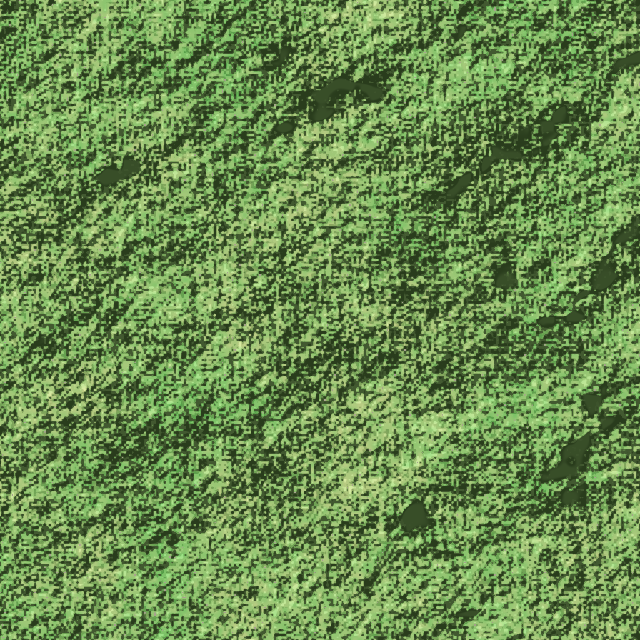
Give the GLSL for this texture, as a WebGL 2 fragment shader.

```glsl
#version 300 es
precision highp float;

#define GRAINS 256.0
#define CLUMP_RELIEF 0.65
#define SLOPE_SHADE 1.7
#define CREASE_DEPTH 0.8
#define TINT_AMOUNT 0.17
#define DEEP vec3(0.16, 0.235, 0.11)
#define SHADOW vec3(0.26, 0.35, 0.19)
#define LEAF vec3(0.46, 0.64, 0.34)
#define LIT vec3(0.61, 0.78, 0.46)
#define SPECK vec3(0.66, 0.63, 0.56)

uniform vec2 u_resolution;
out vec4 fragColor;

float hash(vec2 p) {
    return fract(sin(dot(p, vec2(127.1, 311.7))) * 43758.5453);
}

float cellBlend(vec2 cell, vec2 f) {
    float low = mix(hash(cell), hash(cell + vec2(1, 0)), f.x);
    float high = mix(hash(cell + vec2(0, 1)), hash(cell + vec2(1, 1)), f.x);
    return mix(low, high, f.y);
}

float noise(vec2 p) {
    return cellBlend(floor(p), smoothstep(0.0, 1.0, fract(p)));
}

// Grains with short, crisp transitions
float grainNoise(vec2 p) {
    return cellBlend(floor(p), smoothstep(0.15, 0.85, fract(p)));
}

float fbm(vec2 p) {
    float sum = 0.0;
    float weight = 0.533;
    for (int i = 0; i < 4; i++) {
        sum += weight * noise(p);
        p = mat2(1.6, 1.2, -1.2, 1.6) * p + 7.3;
        weight *= 0.5;
    }
    return sum;
}

// Rounded leaf clumps, turned away from the grain grid
float clumpHeight(vec2 g) {
    vec2 q = mat2(0.8, 0.6, -0.6, 0.8) * g;
    return noise(q * 0.32 + 19.7) + 0.7 * noise(q * 0.15 + 53.1);
}

// Broad folds, stretched along a rising diagonal
float foldHeight(vec2 uv) {
    vec2 along = normalize(vec2(0.87, 0.45));
    vec2 across = vec2(-along.y, along.x);
    return fbm(vec2(dot(uv, along) * 3.0, dot(uv, across) * 6.5) + 3.7);
}

void main() {
    vec2 uv = gl_FragCoord.xy / min(u_resolution.x, u_resolution.y);
    vec2 grain = uv * GRAINS;
    vec2 toLight = vec2(-1.0, 1.0);

    // Grains that shade their lower right neighbours
    float shade = grainNoise(grain) - 0.35 * grainNoise(grain + toLight) - 0.325;

    // Clumps lit from the upper left
    shade += CLUMP_RELIEF * (clumpHeight(grain) - clumpHeight(grain + toLight * 1.6));
    shade += 0.3 * (noise(grain * 0.23 + 31.0) - 0.5);

    // Folds, with ragged edges
    vec2 ragged = vec2(noise(uv * 34.0 + 7.0), noise(uv * 34.0 + 71.0)) - 0.5;
    vec2 foldUv = uv + 0.022 * ragged;
    float height = foldHeight(foldUv);
    float slope = height - foldHeight(foldUv + toLight * 0.016);
    shade += SLOPE_SHADE * slope;
    shade += 0.5 * (fbm(uv * 9.0 + 23.0) - 0.5);

    // Broken creases that fall into shadow
    float crease = 1.0 - smoothstep(0.015, 0.06, abs(height - 0.5));
    crease *= smoothstep(0.4, 0.6, noise(uv * 5.0 + 11.0));
    crease *= smoothstep(-0.03, 0.04, -slope);
    crease *= smoothstep(0.15, 0.55, noise(grain * 0.21 + 5.0));
    shade -= CREASE_DEPTH * crease;

    // Four tones from hollow to sunlit leaf
    vec3 color = mix(DEEP, SHADOW, smoothstep(-0.46, -0.3, shade));
    color = mix(color, LEAF, smoothstep(-0.14, -0.06, shade));
    color = mix(color, LIT, smoothstep(0.06, 0.2, shade));

    // Patches drift between cool and yellowish green
    float lit = smoothstep(-0.12, 0.0, shade);
    float tint = fbm(uv * 8.0 + 43.0) - 0.5 + 0.7 * (noise(grain * 0.5 + 61.0) - 0.5);
    color += lit * TINT_AMOUNT * tint * vec3(1.3, 0.2, 0.6);
    color += 0.12 * smoothstep(0.5, 0.75, shade);

    // Sparse dry specks on the lit leaves
    float speck = smoothstep(0.95, 0.98, grainNoise(grain + 83.0));
    color = mix(color, SPECK, speck * lit);

    // Deepest creases lose their grain
    color = mix(color, mix(DEEP, SHADOW, 0.75), smoothstep(0.4, 0.9, crease) * 0.8);
    fragColor = vec4(color, 1.0);
}
```
